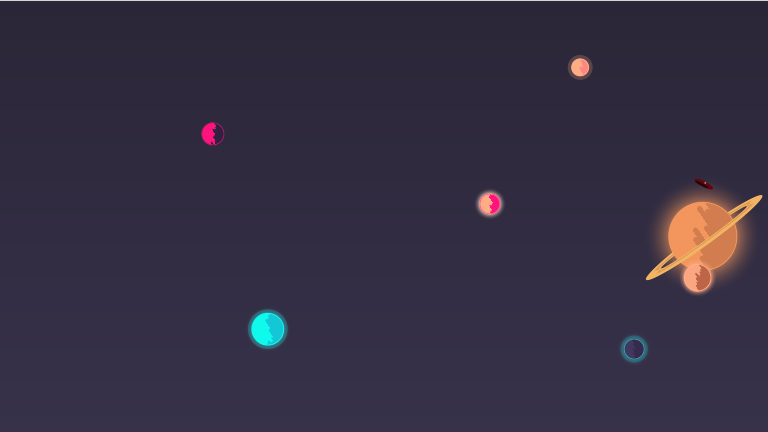
Reproduce this background procedurally as a Shadertoy shader.

```glsl
// Flat-style planets scattered over a dusk gradient, with one ringed giant.
// Each planet is a disc with a soft glow, a flat halo and streaked shading;
// the streaks are rotated stripes whose rounded tips have hashed lengths.

float hash(float n) { return fract(sin(n * 127.1) * 43758.5); }

mat2 rotation(float a) { return mat2(cos(a), -sin(a), sin(a), cos(a)); }

// Antialiased coverage of a signed distance, in canvas heights
float cover(float d) {
    float px = 1.0 / iResolution.y;
    return 1.0 - smoothstep(-0.6 * px, 0.6 * px, d);
}

float ellipse(vec2 p, vec2 radii) {
    float k1 = length(p / radii);
    float k2 = length(p / (radii * radii));
    return k1 * (k1 - 1.0) / max(k2, 0.001);
}

// Signed distance to the streaked shadow of a planet of radius r
float streaks(vec2 q, float r, float seed) {
    vec2 s = rotation(0.6) * q / r;       // stripes run along s.y
    float width = 0.15;
    float id = floor(s.x / width);
    float x = fract(s.x / width) - 0.5;
    float tip = 1.5 * (id + 0.5) * width + 0.95 * (hash(id + seed) - 0.5);
    tip -= width * (0.5 - sqrt(max(0.25 - x * x, 0.0)));
    return (s.y - tip) * r * 0.6;
}

vec3 glow(vec3 base, vec3 tint, float d, float reach, float strength) {
    float fall = clamp(1.0 - max(d, 0.0) / reach, 0.0, 1.0);
    return mix(base, tint, strength * fall * fall);
}

vec3 halo(vec3 base, vec3 tint, float d, float width, float strength) {
    return mix(base, tint, strength * cover(d - width));
}

// Disc with streaked shading and a thin rim
vec3 planet(vec3 base, vec2 q, float r, vec3 lit, vec3 shade, vec3 rim, float seed) {
    float d = length(q) - r;
    vec3 body = mix(lit, shade, cover(streaks(q, r, seed)));
    body = mix(body, rim, cover(abs(d + 0.0012) - 0.0012));
    return mix(base, body, cover(d));
}

// Tilted ring; its far half hides behind the giant
vec3 ring(vec3 base, vec2 q, float r, vec3 tint) {
    vec2 e = rotation(0.627) * q;
    float outer = ellipse(e, vec2(0.166, 0.0175));
    float inner = ellipse(e - vec2(0.0, 0.001), vec2(0.122, 0.0075));
    float band = cover(max(outer, -inner));
    float hidden = cover(length(q) - r) * cover(-e.y);
    vec3 shaded = mix(tint, tint * vec3(0.9, 0.82, 0.75), cover(abs(inner - 0.003) - 0.001));
    return mix(base, shaded, band * (1.0 - hidden));
}

// Small tilted craft: hull, dark underside and cabin light
vec3 craft(vec3 base, vec2 q) {
    vec2 e = rotation(-0.48) * q;
    vec3 c = mix(base, vec3(0.40, 0.02, 0.05), cover(ellipse(e, vec2(0.024, 0.0065))));
    c = mix(c, vec3(0.13, 0.02, 0.05), cover(ellipse(e + vec2(0.004, 0.003), vec2(0.017, 0.003))));
    return mix(c, vec3(0.75, 0.55, 0.5), cover(length(e - vec2(0.002, 0.004)) - 0.002));
}

void mainImage(out vec4 fragColor, in vec2 fragCoord) {
    vec2 p = fragCoord / iResolution.y;
    p.x += 0.5 * (16.0 / 9.0 - iResolution.x / iResolution.y);

    vec3 pink = vec3(1.0, 0.08, 0.49);
    vec3 peach = vec3(1.0, 0.68, 0.53);
    vec3 orange = vec3(0.95, 0.59, 0.37);
    vec3 teal = vec3(0.20, 0.64, 0.68);
    vec3 cyan = vec3(0.06, 0.98, 0.93);
    vec3 night = vec3(0.19, 0.13, 0.25);

    // Sky
    vec3 col = mix(vec3(0.215, 0.196, 0.292), vec3(0.166, 0.147, 0.215), p.y);

    // Pink crescent
    vec2 q = p - vec2(0.493, 0.690);
    col = planet(col, q, 0.0268, pink, night, mix(night, pink, 0.65), 3.0);

    // Peach world
    q = p - vec2(1.343, 0.844);
    col = halo(col, peach, length(q) - 0.0208, 0.008, 0.22);
    col = planet(col, q, 0.0208, peach, vec3(1.0, 0.53, 0.50), peach, 8.0);

    // Pink and peach world
    q = p - vec2(1.134, 0.528);
    col = glow(col, vec3(1.0, 0.85, 0.78), length(q) - 0.0243, 0.014, 0.65);
    col = planet(col, q, 0.0243, peach, pink, mix(pink, peach, 0.5), 5.0);

    // Cyan world
    q = p - vec2(0.620, 0.238);
    col = glow(col, teal, length(q) - 0.038, 0.016, 0.45);
    col = halo(col, teal, length(q) - 0.038, 0.008, 0.35);
    col = planet(col, q, 0.038, cyan, vec3(0.08, 0.78, 0.84), cyan, 11.0);

    // Dim teal world
    q = p - vec2(1.468, 0.192);
    col = glow(col, teal, length(q) - 0.0245, 0.016, 0.45);
    col = halo(col, teal, length(q) - 0.0245, 0.007, 0.25);
    col = planet(col, q, 0.0245, vec3(0.25, 0.22, 0.37), vec3(0.21, 0.17, 0.31), teal, 17.0);

    // Ringed giant
    q = p - vec2(1.627, 0.453);
    col = glow(col, orange, length(q) - 0.080, 0.060, 0.55);
    col = planet(col, q, 0.080, orange, vec3(0.82, 0.49, 0.31), orange, 21.0);
    col = ring(col, q - vec2(0.003, -0.003), 0.080, vec3(0.95, 0.71, 0.40));

    // Moon and craft
    q = p - vec2(1.615, 0.357);
    col = glow(col, peach, length(q) - 0.032, 0.014, 0.65);
    col = planet(col, q, 0.032, vec3(0.98, 0.65, 0.50), vec3(0.74, 0.40, 0.28), peach, 29.0);
    col = craft(col, p - vec2(1.629, 0.574));

    // Pale line along the top edge
    col = mix(col, vec3(0.85), cover(0.9977 - p.y));
    fragColor = vec4(col, 1.0);
}
```
